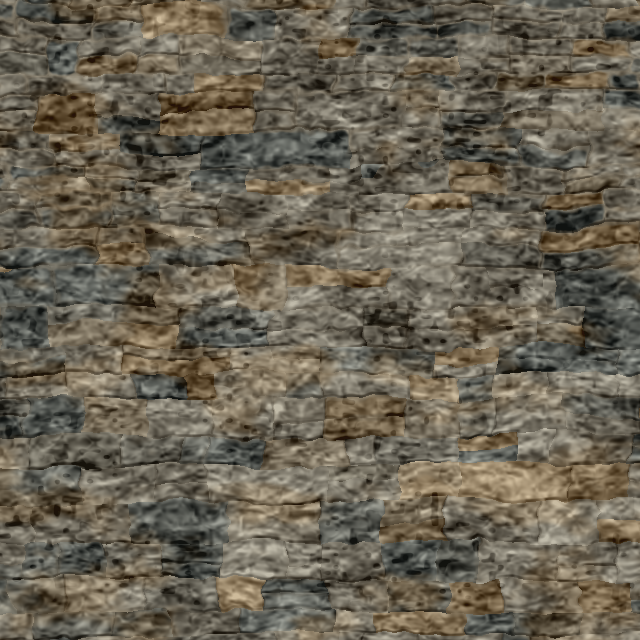
Write a three.js fragment shader that draws this texture.

```glsl
#define ROWS 19.0
#define COLUMNS 8.5
#define JOINT_WIDTH 0.006
#define STONE_VARIATION 0.42
#define STREAK_STRENGTH 0.85
#define GRAIN_STRENGTH 0.55
#define RELIEF_STRENGTH 0.55
#define SHADOW_TONE vec3(0.24, 0.22, 0.18)
#define LIGHT_TONE vec3(0.65, 0.63, 0.57)
#define RUST_TINT vec3(0.055, 0.0, -0.06)
#define SLATE_TINT vec3(-0.035, -0.002, 0.025)

varying vec2 vUv;

float hash(vec2 p) {
  vec3 q = fract(p.xyx * 0.1031);
  q += dot(q, q.yzx + 33.33);
  return fract((q.x + q.y) * q.z);
}

float noise(vec2 p) {
  vec2 i = floor(p), f = fract(p);
  f = f * f * (3.0 - 2.0 * f);
  return mix(mix(hash(i), hash(i + vec2(1.0, 0.0)), f.x),
             mix(hash(i + vec2(0.0, 1.0)), hash(i + 1.0), f.x), f.y);
}

float fbm(vec2 p) {
  float sum = 0.0, weight = 0.533;
  for (int i = 0; i < 4; i++) {
    sum += weight * noise(p);
    p = p * 2.03 + 17.3;
    weight *= 0.5;
  }
  return sum;
}

// Irregular intervals: index, distance to the lower edge, distance to the upper
float edgeAt(float k, float seed) {
  return k + 0.64 * (hash(vec2(k, seed)) - 0.5);
}

vec3 interval(float x, float seed) {
  float k = floor(x + 0.5);
  float id = x < edgeAt(k, seed) ? k - 1.0 : k;
  return vec3(id, x - edgeAt(id, seed), edgeAt(id + 1.0, seed) - x);
}

// Craggy stone surface, stretched along the courses
float surface(vec2 p) {
  return 0.65 * noise(p * vec2(42.0, 88.0)) + 0.35 * noise(p * vec2(95.0, 170.0) + 9.0);
}

void main() {
  vec2 uv = vUv;
  vec2 bend = vec2(fbm(uv * 9.0), fbm(uv * vec2(7.0, 12.0) + 40.0)) - 0.5;
  vec2 ragged = vec2(noise(uv * 65.0 + 5.0), noise(uv * 60.0 + 71.0)) - 0.5;
  vec2 p = uv + bend * vec2(0.035, 0.028) + ragged * vec2(0.009, 0.006);
  float upper = smoothstep(0.3, 0.8, uv.y + 0.5 * (fbm(uv * 4.0 + 3.0) - 0.5));

  // Courses and stones
  vec3 row = interval(p.y * ROWS, 3.0);
  float columns = COLUMNS * mix(0.75, 1.4, hash(vec2(row.x, 61.0)));
  vec3 column = interval(p.x * columns + 7.0 * hash(vec2(row.x, 29.0)), row.x + 80.0);
  vec2 stone = vec2(column.x, row.x * 2.0);
  vec2 below = vec2(column.y / columns, row.y / ROWS);
  vec2 above = vec2(column.z / columns, row.z / ROWS);

  // Some tall stones split into two thin ones
  float height = below.y + above.y;
  if (height > 0.04 && hash(stone + 13.0) < mix(0.35, 0.8, upper)) {
    float seam = height * mix(0.4, 0.6, hash(stone + 31.0));
    if (below.y > seam) {
      below.y -= seam;
      stone.y += 1.0;
    } else {
      above.y = seam - below.y;
    }
  }

  // Joints with worn corners and broken edges
  vec2 gap = min(below, above);
  vec2 corner = max(0.009 - gap, 0.0);
  float inset = min(0.009 - length(corner), min(gap.x, gap.y));
  float wear = fbm(uv * 32.0 + 21.0);
  float joint = 1.0 - smoothstep(0.0, JOINT_WIDTH, inset + (wear - 0.5) * 0.012);
  float exposed = mix(0.25, 0.85, upper) * smoothstep(0.25, 0.6, fbm(uv * 11.0 + 55.0));

  // Stone tone, layered streaks, grain and light from above
  float shade = hash(stone + 101.0);
  vec2 local = uv + bend * 0.045 + vec2(hash(stone + 7.0), hash(stone + 19.0)) * 3.0;
  float relief = surface(local) - surface(local + vec2(-0.002, 0.005));
  float grain = noise(uv * vec2(125.0, 165.0) + ragged * 1.5);
  float tone = 0.49 - 0.09 * upper;
  tone += (shade - 0.5) * STONE_VARIATION;
  tone += (fbm(uv * vec2(13.0, 22.0) + 90.0) - 0.5) * 0.9;
  tone += (surface(local) - 0.5) * STREAK_STRENGTH;
  tone += (grain - 0.5) * GRAIN_STRENGTH + relief * RELIEF_STRENGTH;

  // Pale mortar
  float mortar = 0.66 + (wear - 0.5) * 0.8 + (grain - 0.5) * 0.4;
  float cover = joint * exposed;
  tone = mix(tone, mortar, cover);

  // Dark cracks under the stones and beside them, and scattered pits
  float broken = smoothstep(0.4, 0.62, noise(uv * vec2(19.0, 34.0) + 12.0));
  float crack = 1.0 - smoothstep(0.0005, 0.0042, abs(below.y - 0.002));
  crack = max(crack, 0.6 * (1.0 - smoothstep(0.0005, 0.0035, gap.x)));
  float pits = smoothstep(0.66, 0.85, noise(uv * vec2(78.0, 105.0) + 33.0));
  pits *= smoothstep(0.42, 0.65, fbm(uv * 8.0 + 64.0));
  tone -= 0.42 * crack * broken + 0.4 * pits;

  // Soft limits, then colour with rusty and slaty stones
  tone = clamp(tone, -0.36, 1.25);
  vec3 color = mix(SHADOW_TONE, LIGHT_TONE, tone);
  float rust = smoothstep(0.72, 0.95, hash(stone + 47.0)) * (1.0 - cover);
  rust += 0.6 * smoothstep(0.52, 0.72, fbm(uv * vec2(8.0, 14.0) + 130.0)) + 0.25 * cover;
  float slate = smoothstep(0.5, 0.1, shade) * (1.0 - cover);
  color += RUST_TINT * min(rust, 1.0) + SLATE_TINT * slate * (1.0 - min(rust, 1.0));
  gl_FragColor = vec4(max(color, 0.03), 1.0);
}
```
